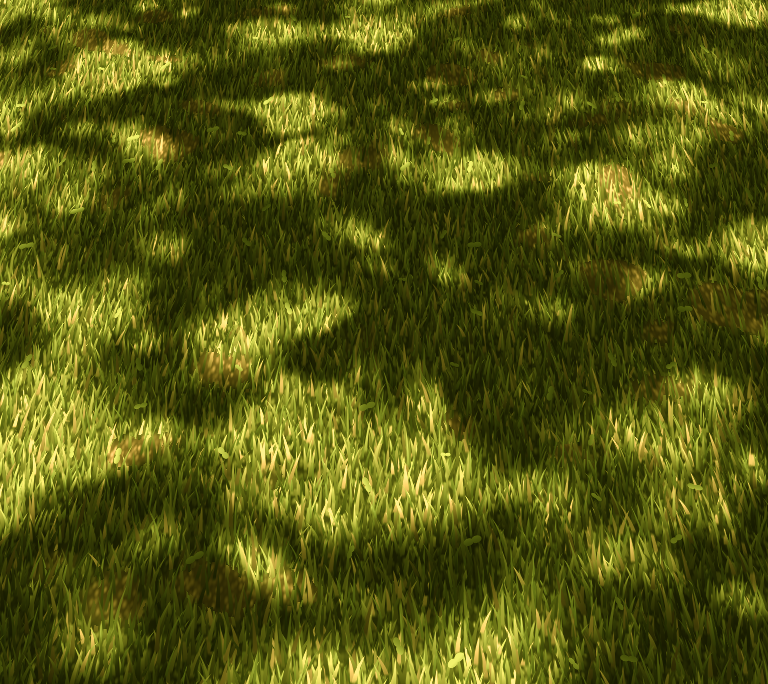
Give the GLSL for this texture, as a WebGL 1 fragment shader.

```glsl
precision highp float;
// Lawn in dappled sunlight, seen at a slant. Layers of tapering grass blades
// on a perspective grid set tone and warmth; soft cellular spots of sun light
// them; bare thatch and small paired leaves are scattered between.

uniform vec2 u_resolution;

#define PERSPECTIVE 0.55
#define BLADE_CELL vec2(0.025, 0.035)
#define BLADE_WIDTH 0.0028
#define BLADE_LEAN 0.04
#define SUN_SCALE 4.0
#define SHADE_LEVEL 0.21
#define SUN_LEVEL 0.69
#define LEAF_CELL 0.085
#define LEAF_SHARE 0.3

vec2 hash2(vec2 p) {
  vec3 a = fract(p.xyx * vec3(0.1031, 0.1030, 0.0973));
  a += dot(a, a.yzx + 33.33);
  return fract((a.xx + a.yz) * a.zy);
}

// Cellular field of soft round spots, one of random size and strength per cell.
float spots(vec2 p) {
  vec2 cell = floor(p);
  float sum = 0.0;
  for (int j = -1; j <= 1; j++) {
    for (int i = -1; i <= 1; i++) {
      vec2 id = cell + vec2(float(i), float(j));
      vec2 size = hash2(id + 71.3);
      vec2 d = (p - id - hash2(id)) / mix(0.6, 1.0, size.x);
      float k = max(0.0, 1.0 - dot(d, d));
      sum += size.y * size.y * k * k;
    }
  }
  return sum;
}

// Lays one layer of blades over surf, which holds (tone, warmth).
vec2 addBlades(vec2 surf, vec2 q, float layer, float bare, float px) {
  vec2 shift = hash2(vec2(layer, 5.0)) * BLADE_CELL;
  vec2 cell = floor((q + shift) / BLADE_CELL);
  float tuft = 0.5 * sin(q.x * 23.0 + 2.0 * sin(q.y * 17.0) + layer);
  for (int j = 0; j >= -2; j--) {
    for (int i = -2; i <= 2; i++) {
      vec2 id = cell + vec2(float(i), float(j));
      vec2 seed = id + layer * 57.0;
      vec2 look = hash2(seed + 13.7);
      vec2 form = hash2(seed + 91.1);
      vec2 f = q + shift - (id + hash2(seed)) * BLADE_CELL;
      float len = mix(0.03, 0.07, form.x);
      float t = f.y / len;
      float along = clamp(t, 0.0, 1.0);
      float lean = BLADE_LEAN * (form.y - 0.5) * (1.0 + tuft * 0.4);
      float bend = lean * along * mix(0.5, 1.0, along) + q.x * 0.35 * f.y;
      float halfWidth = BLADE_WIDTH * mix(0.7, 1.3, look.y) * (1.0 - along * along);
      float mask = clamp((halfWidth - abs(f.x - bend)) / px + 0.5, 0.0, 1.0);
      mask *= smoothstep(0.0, 0.15, t) * (1.0 - smoothstep(0.85, 1.0, t));
      mask *= step(bare * 0.8, form.x);
      float straw = smoothstep(0.84, 0.95, look.y);
      float tone = mix(0.68, 1.7, look.x) * (0.6 + 0.5 * along) + 0.25 * straw;
      surf = mix(surf, vec2(tone, look.y * 0.3 - 0.1 + 0.3 * straw), mask);
    }
  }
  return surf;
}

// Sparse pairs of pale leaflets at random turns.
vec2 addLeaves(vec2 surf, vec2 q, float px) {
  vec2 id = floor(q / LEAF_CELL);
  vec2 look = hash2(id + 31.0);
  vec2 f = q - (id + mix(vec2(0.25), vec2(0.75), hash2(id + 8.0))) * LEAF_CELL;
  float turn = look.y * 6.28;
  f = mat2(cos(turn), sin(turn), -sin(turn), cos(turn)) * f;
  float radius = mix(0.005, 0.009, look.y);
  f.x = abs(f.x) - radius * 0.8;
  float edge = radius - length(f * vec2(1.0, 1.5));
  float mask = clamp(edge / px + 0.5, 0.0, 1.0) * step(look.x, LEAF_SHARE);
  return mix(surf, vec2(1.4 + f.y * 25.0, -0.02), mask);
}

// Olive green ramp; warmth pushes it to straw and brown.
vec3 foliage(float tone, float warmth) {
  float red = tone * (0.82 + 0.2 * tone + 0.45 * warmth);
  float blue = 0.48 * pow(tone, 2.2) + 0.3 * max(warmth, 0.0) * tone * tone;
  return vec3(red, tone, blue);
}

void main() {
  vec2 uv = gl_FragCoord.xy / u_resolution.y;
  float aspect = u_resolution.x / u_resolution.y;

  // Ground coordinates: q keeps blade shapes, ground flattens with distance.
  float scale = 1.0 - PERSPECTIVE * uv.y;
  float px = 1.0 / (u_resolution.y * scale);
  vec2 q = vec2((uv.x - 0.5 * aspect) / scale, -log(scale) / PERSPECTIVE);
  vec2 ground = vec2(q.x, uv.y / scale * 1.15);
  ground += 0.03 * sin(ground.yx * vec2(11.0, 9.0) + 1.7 * sin(ground * 6.0));

  // Thatch below, then blades and leaves.
  float bare = smoothstep(0.4, 0.8, spots(ground * 7.0 + 40.0));
  float grain = spots(q * vec2(170.0, 90.0) + 12.0);
  vec2 surf = vec2(0.5 + 0.6 * grain + 0.25 * bare, 0.12 + 0.5 * bare);
  for (int n = 0; n < 8; n++) {
    surf = addBlades(surf, q, float(n), bare, px);
  }
  surf = addLeaves(surf, q, px);

  // Sun through a canopy: wide pools broken by smaller ones.
  float sun = spots(ground * SUN_SCALE + 21.0);
  sun += 0.6 * spots(ground * SUN_SCALE * 2.3 + 64.0);
  sun = smoothstep(0.05, 0.95, sun + 0.06 * (surf.x - 1.0));

  float tone = clamp(surf.x * mix(SHADE_LEVEL, SUN_LEVEL, sun), 0.03, 0.95);
  gl_FragColor = vec4(clamp(foliage(tone, surf.y), 0.0, 1.0), 1.0);
}
```
